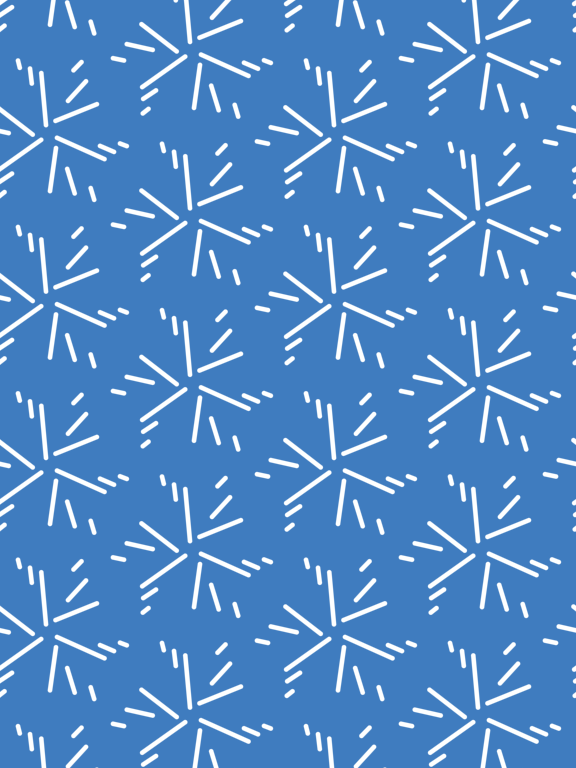
Give the GLSL for this pattern, as a Shadertoy shader.

```glsl
const float CANVAS_WIDTH = 576.0;            // design units across the canvas
const vec2 TILE = vec2(288.0, 166.4);        // repeat of one burst lattice
const vec2 FIRST_BURST = vec2(193.0, 48.5);
const float STROKE_RADIUS = 2.3;
const vec3 BLUE = vec3(0.247, 0.486, 0.75);
const vec3 WHITE = vec3(0.995, 1.0, 1.0);

// Stroke ends (start.xy, end.xy) relative to the burst centre
const vec4 RAYS[9] = vec4[9](
    vec4(-7.7, 64.0, -3.0, 12.0),
    vec4(6.5, 16.2, 47.9, 32.9),
    vec4(8.0, -0.7, 55.5, -22.0),
    vec4(7.0, -11.0, 1.0, -54.0),
    vec4(-7.8, -2.7, -50.8, -33.2),
    vec4(-16.3, 2.5, -51.5, 29.7),
    vec4(-40.3, 4.0, -66.2, 9.8),
    vec4(18.2, -31.8, 25.7, -56.3),
    vec4(19.0, 36.2, 37.0, 55.8));

const vec4 DASHES[9] = vec4[9](
    vec4(-69.0, -6.6, -80.0, -4.3),
    vec4(-49.8, -45.0, -37.0, -36.5),
    vec4(-50.2, -59.5, -44.5, -55.0),
    vec4(41.7, -51.0, 45.2, -62.7),
    vec4(51.0, -8.8, 65.0, -14.8),
    vec4(71.0, -6.4, 77.8, -9.0),
    vec4(24.5, 66.8, 32.5, 75.0),
    vec4(-19.0, 68.5, -17.2, 53.6),
    vec4(-31.0, 76.5, -29.2, 69.3));

float segmentDistance(vec2 p, vec2 a, vec2 b) {
    vec2 pa = p - a, ba = b - a;
    return length(pa - ba * clamp(dot(pa, ba) / dot(ba, ba), 0.0, 1.0));
}

float strokesDistance(vec2 p, vec4 strokes[9]) {
    float d = 1e5;
    for (int i = 0; i < 9; i++) {
        d = min(d, segmentDistance(p, strokes[i].xy, strokes[i].zw));
    }
    return d;
}

vec2 repeatCentred(vec2 p, vec2 tile) {
    return (fract(p / tile + 0.5) - 0.5) * tile;
}

float burstDistance(vec2 p, float radius) {
    return min(strokesDistance(p, RAYS), strokesDistance(p, DASHES)) - radius;
}

void mainImage(out vec4 fragColor, in vec2 fragCoord) {
    float pixel = CANVAS_WIDTH / iResolution.x;
    vec2 p = fragCoord * pixel - FIRST_BURST;

    // Two interleaved lattices form the half-drop layout
    float d = 1e5;
    for (int i = 0; i < 2; i++) {
        vec2 cell = repeatCentred(p - 0.5 * float(i) * TILE, TILE);
        d = min(d, burstDistance(cell, STROKE_RADIUS));
    }

    float ink = 1.0 - smoothstep(-0.8 * pixel, 0.8 * pixel, d);
    fragColor = vec4(mix(BLUE, WHITE, ink), 1.0);
}
```
